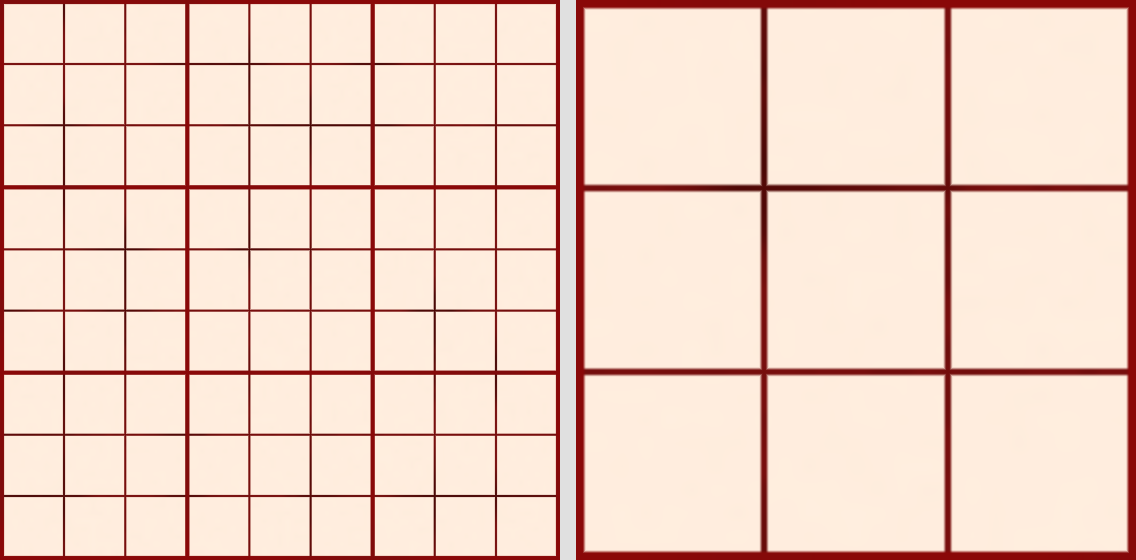
Left: the whole. Right: its middle third, enlarged.
A WebGL 1 fragment shader for this pattern:

```glsl
precision highp float;

uniform vec2 u_resolution;

#define BLOCK_PITCH 0.331
#define BORDER_CENTER 0.0035
#define CELL_PITCH 0.1094
#define THICK_HALF 0.0038
#define THIN_HALF 0.0019
#define EDGE_SOFTNESS 0.0012
#define WEAR_SCALE 9.0
#define PAPER vec3(1.0, 0.93, 0.87)
#define THICK_INK vec3(0.54, 0.03, 0.03)
#define THIN_INK vec3(0.47, 0.055, 0.05)
#define DARK_INK vec3(0.29, 0.03, 0.02)

float hash(vec2 p) {
  vec3 q = fract(p.xyx * vec3(0.1031, 0.1030, 0.0973));
  q += dot(q, q.yzx + 33.33);
  return fract((q.x + q.y) * q.z);
}

float valueNoise(vec2 p) {
  vec2 cell = floor(p);
  vec2 f = fract(p);
  f = f * f * (3.0 - 2.0 * f);
  float low = mix(hash(cell), hash(cell + vec2(1.0, 0.0)), f.x);
  float high = mix(hash(cell + vec2(0.0, 1.0)), hash(cell + 1.0), f.x);
  return mix(low, high, f.y);
}

// Coverage of a line from the distances to the nearest one on each axis
float lineCoverage(vec2 dist, float halfWidth, float soft) {
  vec2 cover = 1.0 - smoothstep(halfWidth - soft, halfWidth + soft, dist);
  return max(cover.x, cover.y);
}

void main() {
  vec2 uv = gl_FragCoord.xy / u_resolution;
  float pixel = 1.0 / min(u_resolution.x, u_resolution.y);
  float soft = max(EDGE_SOFTNESS, 0.7 * pixel);

  // Signed offset from the middle of each of the three by three blocks
  vec2 local = (fract((uv - BORDER_CENTER) / BLOCK_PITCH) - 0.5) * BLOCK_PITCH;
  vec2 thickDist = 0.5 * BLOCK_PITCH - abs(local);
  vec2 thinDist = abs(abs(local) - 0.5 * CELL_PITCH);
  float thick = lineCoverage(thickDist, THICK_HALF, soft);
  float thin = lineCoverage(thinDist, THIN_HALF, soft);

  // Uneven ink, darkest on the thin lines
  float wear = smoothstep(0.35, 0.9, valueNoise(uv * WEAR_SCALE));
  float grain = valueNoise(uv * WEAR_SCALE * 8.0) - 0.5;
  vec3 thinInk = mix(THIN_INK, DARK_INK, clamp(wear + 0.3 * grain, 0.0, 1.0));
  vec3 thickInk = mix(THICK_INK, THIN_INK, 0.6 * wear);

  vec3 color = PAPER + 0.006 * grain;
  color = mix(color, thinInk, thin);
  color = mix(color, thickInk, thick);
  gl_FragColor = vec4(color, 1.0);
}
```
